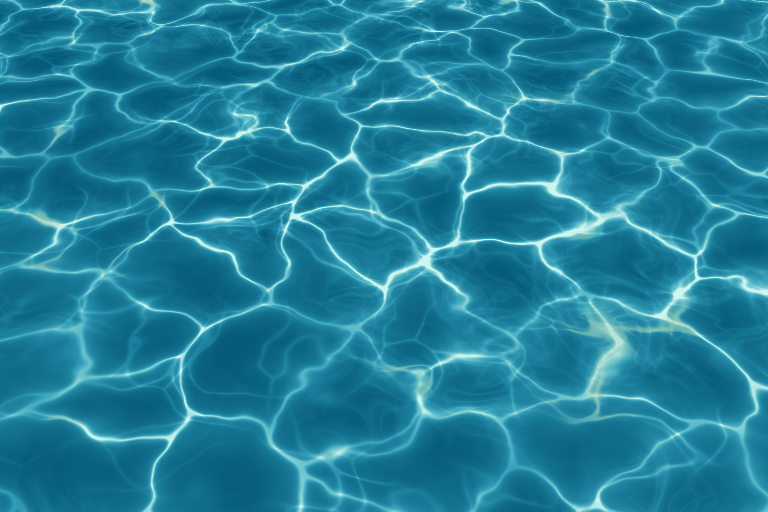
A Shadertoy shader for this texture:

```glsl
// Sunlit pool water: a net of bright caustic lines over deep teal, seen at a slant.
// Warped Voronoi borders on a receding plane give the net; a shifted copy splits the
// lines into folds, a finer net adds faint veins and ridged noise adds silky fibres.

const vec3 DEEP   = vec3(0.025, 0.355, 0.475);
const vec3 TEAL   = vec3(0.09, 0.47, 0.58);
const vec3 LIGHT  = vec3(0.15, 0.55, 0.66);
const vec3 BRIGHT = vec3(0.25, 0.66, 0.75);
const vec3 PALE   = vec3(0.45, 0.78, 0.80);
const vec3 GLINT  = vec3(0.80, 0.96, 0.94);
const vec3 WARM   = vec3(0.60, 0.77, 0.66);

const float HORIZON = 1.9;        // height at which the plane vanishes
const float FORESHORTEN = 2.2;    // flattening with distance
const float CELL_DENSITY = 7.0;   // cells per unit of plane
const float JITTER = 0.72;        // irregularity of the cells
const float LINE_WIDTH = 0.017;   // half width of a line, in cells
const float CORNER_BLEND = 36.0;  // lower values round the corners more
const float BASE_LIGHT = -0.065;  // brightness of still water

float hash(vec2 p) {
    return fract(sin(dot(p, vec2(127.1, 311.7))) * 43758.55);
}

vec2 hash2(vec2 p) {
    return vec2(hash(p), hash(p + 37.3));
}

float noise(vec2 p) {
    vec2 i = floor(p), f = fract(p);
    f = f * f * (3.0 - 2.0 * f);
    return mix(mix(hash(i), hash(i + vec2(1, 0)), f.x),
               mix(hash(i + vec2(0, 1)), hash(i + vec2(1, 1)), f.x), f.y);
}

vec2 noise2(vec2 p) {
    return vec2(noise(p), noise(p + vec2(19.7, 53.1))) - 0.5;
}

vec2 cellPoint(vec2 cell) {
    return 0.5 + JITTER * (hash2(cell) - 0.5);
}

// Distance to the nearest Voronoi border, blended so that junctions swell
float borderDistance(vec2 p) {
    vec2 cell = floor(p), f = fract(p), nearest = vec2(0), home = vec2(0);
    float best = 8.0;
    for (int y = -1; y <= 1; y++)
    for (int x = -1; x <= 1; x++) {
        vec2 o = vec2(x, y), r = o + cellPoint(cell + o) - f;
        if (dot(r, r) < best) { best = dot(r, r); nearest = r; home = o; }
    }
    float sum = 0.0;
    for (int y = -2; y <= 2; y++)
    for (int x = -2; x <= 2; x++) {
        vec2 o = home + vec2(x, y), r = o + cellPoint(cell + o) - f;
        vec2 gap = r - nearest;
        if (dot(gap, gap) > 0.0001)
            sum += exp(-CORNER_BLEND * dot(0.5 * (nearest + r), normalize(gap)));
    }
    return max(0.0, -log(sum) / CORNER_BLEND);
}

float softLine(float d, float width) {
    return width * width / (width * width + d * d);
}

// Thin bright ridges along the middle level of the noise
float filament(vec2 p) {
    return pow(1.0 - abs(2.0 * noise(p) - 1.0), 4.0);
}

vec3 waterColor(float t) {
    vec3 c = mix(DEEP, TEAL, clamp(t / 0.25, 0.0, 1.0));
    c = mix(c, LIGHT,  clamp((t - 0.25) / 0.18, 0.0, 1.0));
    c = mix(c, BRIGHT, clamp((t - 0.43) / 0.17, 0.0, 1.0));
    c = mix(c, PALE,   clamp((t - 0.60) / 0.20, 0.0, 1.0));
    return mix(c, GLINT, clamp((t - 0.80) / 0.25, 0.0, 1.0));
}

void mainImage(out vec4 fragColor, in vec2 fragCoord) {
    vec2 uv = fragCoord / iResolution.y;
    float center = 0.5 * iResolution.x / iResolution.y;

    // Slanted plane, turned so that the cells stand as diamonds
    float depth = 1.0 / (HORIZON - uv.y);
    vec2 plane = CELL_DENSITY * vec2((uv.x - center) * depth, FORESHORTEN * depth);
    float pixel = CELL_DENSITY * FORESHORTEN * depth * depth / iResolution.y;
    vec2 p = mat2(0.74, 0.67, -0.67, 0.74) * plane + 11.0;

    // Wavy distortion, the shifted fold and the finer veins
    vec2 wave = 0.62 * noise2(p * 1.1) + 0.22 * noise2(p * 2.9 + 5.0) + 0.06 * noise2(p * 7.0);
    vec2 fold = 0.50 * noise2(p * 0.9 + 31.0) + 0.26 * noise2(p * 2.3 + 71.0);
    float mainD = borderDistance(p + wave);
    float foldD = borderDistance(p + wave + fold);
    float veinD = borderDistance(1.5 * p + 1.4 * wave.yx + 2.0 * fold + 40.0) / 1.5;

    // Lines swell, fade and sharpen along their length
    float strength = smoothstep(0.15, 0.8, noise(p * 1.1 + 47.0));
    float foldStrength = smoothstep(0.25, 0.85, noise(p * 1.2 + 83.0));
    float veinStrength = smoothstep(0.35, 0.85, noise(p * 1.3 + 29.0));
    float width = LINE_WIDTH * mix(0.6, 1.6, noise(p * 2.1 + 13.0)) + 0.22 * pixel;
    float far = smoothstep(0.35, 1.0, uv.y);

    float light = 0.28 * exp(-5.0 * mainD) + 0.08 * exp(-6.0 * foldD);
    light += mix(0.25, 0.70, strength) * mix(1.0, 0.70, far) * softLine(mainD, width);
    light += 0.32 * foldStrength * softLine(foldD, width);
    light += 0.24 * veinStrength * softLine(veinD, width);

    // Fibres that run beside the lines, and swirling ones across the cells
    vec2 swirl = p + 1.3 * noise2(p * 1.4 + 3.0) + 0.5 * noise2(p * 3.1);
    float veil = smoothstep(0.15, 0.85, noise(p * 1.3 + 61.0));
    float drift = foldD + 0.35 * noise(p * 1.7 + 7.0);
    float fibre = filament(vec2(drift * 15.0, noise(p * 1.5) * 3.0));
    light += 0.13 * veil * fibre * exp(-3.0 * mainD);
    light += 0.17 * veil * filament(swirl * 2.1) + 0.12 * veil * filament(swirl * 4.7 + 9.0);
    light += 0.05 * (noise(swirl * vec2(5.0, 11.0)) - 0.5);

    // Broad shade and flat ripples near the far edge
    light += 0.14 * (noise(p * 0.8 + 23.0) - 0.5) + BASE_LIGHT + 0.07;
    light += far * (0.16 * (noise(plane * vec2(0.9, 2.2)) - 0.5) - 0.05);

    // Sand-tinted patches beside a few strong lines
    float patchy = smoothstep(0.76, 0.92, noise(p * 1.6 + 97.0));
    float warmth = patchy * smoothstep(0.12, 0.02, foldD) * smoothstep(0.35, 0.6, light);

    fragColor = vec4(mix(waterColor(light), WARM, 0.5 * warmth), 1.0);
}
```
